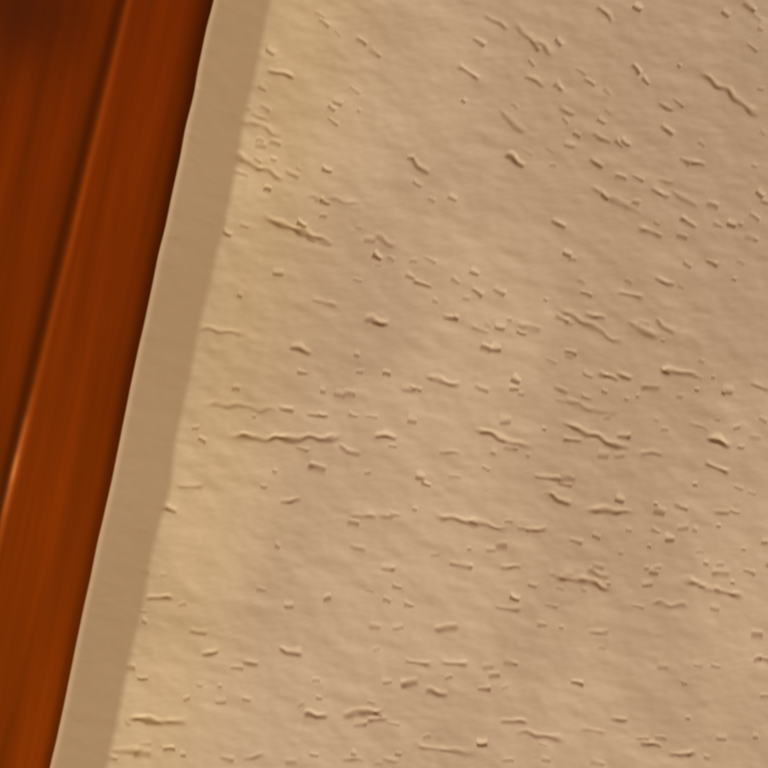
This texture is drawn by a Shadertoy shader. Its source:

```glsl
// Draws a rough plaster wall with a shaded border beside slanted, stained wood.

const float LEAN = 0.212; // sideways drift of the wall edge per unit of height

float hash(vec2 p) {
    vec3 q = fract(vec3(p.xyx) * 0.1031);
    q += dot(q, q.yzx + 33.33);
    return fract((q.x + q.y) * q.z);
}

float noise(vec2 p) {
    vec2 i = floor(p), f = fract(p);
    f = f * f * (3.0 - 2.0 * f);
    return mix(mix(hash(i), hash(i + vec2(1, 0)), f.x),
               mix(hash(i + vec2(0, 1)), hash(i + vec2(1, 1)), f.x), f.y);
}

float fbm(vec2 p) {
    float sum = 0.0, amp = 0.5;
    for (int i = 0; i < 4; i++) {
        sum += amp * noise(p);
        p = p * 2.03 + 17.1;
        amp *= 0.5;
    }
    return sum;
}

float bell(float x, float width) {
    x /= width;
    return exp(-x * x);
}

vec2 rotate(vec2 p, float a) {
    float c = cos(a), s = sin(a);
    return vec2(c * p.x + s * p.y, c * p.y - s * p.x);
}

// Trowel direction: level at the bottom, steeper to the upper right
float strokeAngle(vec2 p) {
    return -(0.04 + 0.40 * p.y * p.y + 0.35 * p.x * p.y);
}

// One raised scratch: x is its lit side, y its shaded side
vec2 scratch(vec2 p, float halfLength, float width) {
    p.y += (noise(p * 70.0 + halfLength * 900.0) - 0.5) * width * 2.0;
    float ends = 1.0 - smoothstep(0.55, 1.0, abs(p.x) / halfLength);
    float broken = 0.45 + 0.75 * noise(vec2(p.x * 110.0, halfLength * 700.0));
    return ends * broken * vec2(bell(p.y - width * 0.9, width),
                                bell(p.y + width * 0.8, width));
}

// Scatters scratches over a jittered grid, gathered into loose clusters
vec2 scratches(vec2 p, float cells, float amount, float reach, float width, float seed) {
    vec2 sum = vec2(0.0), home = floor(p * cells);
    for (int j = -1; j <= 1; j++)
    for (int i = -1; i <= 1; i++) {
        vec2 id = home + vec2(i, j), key = id + seed;
        vec2 jitter = vec2(hash(key + 3.7), hash(key + 8.3));
        vec2 centre = (id + 0.15 + 0.7 * jitter) / cells;
        float cluster = smoothstep(0.25, 0.7, noise(centre * 7.0 + 4.0));
        float present = step(hash(key), amount * (0.35 + 1.1 * cluster));
        float size = hash(key + 21.9);
        float angle = strokeAngle(centre) + (hash(key + 31.1) - 0.5) * 0.4;
        vec2 local = rotate(p - centre, angle);
        sum += present * (0.4 + 0.6 * jitter.y)
             * scratch(local, reach * (0.3 + 0.7 * size), width);
    }
    return sum;
}

vec3 woodColour(vec2 p) {
    float across = p.x - LEAN * p.y;
    float grain = fbm(vec2(across * 38.0, p.y * 2.5));
    float fine = noise(vec2(across * 160.0, p.y * 7.0));
    vec3 col = mix(vec3(0.49, 0.19, 0.01), vec3(0.43, 0.15, 0.01), p.y);
    col *= 0.82 + 0.32 * grain + 0.06 * fine;
    // Darker side beside the wall and a knot in the upper corner
    col *= 1.0 - 0.22 * smoothstep(0.02, 0.065, across) * smoothstep(0.1, 0.8, p.y);
    col = mix(col, vec3(0.27, 0.10, 0.03), 0.7 * bell(length((p - vec2(0.02, 0.99)) * vec2(0.8, 1.0)), 0.07));
    // Joint between the boards
    float joint = p.x + 0.077 - 0.24 * p.y;
    col *= 1.0 - 0.32 * bell(joint + 0.007, 0.009);
    col += vec3(0.09, 0.05, 0.02) * bell(joint - 0.005, 0.005);
    float glint = bell(p.y - 0.39, 0.07) * (0.5 + 0.5 * noise(p * 60.0));
    return col + vec3(0.30, 0.25, 0.18) * bell(joint - 0.002, 0.004) * glint;
}

vec3 wallColour(vec2 p, float inside) {
    float cloud = fbm(p * 5.0 + 2.0);
    vec3 col = mix(vec3(0.725, 0.595, 0.465), vec3(0.765, 0.635, 0.50),
                   smoothstep(0.40, 0.65, cloud + 0.12 * (0.5 - p.y)));
    col += vec3(0.025, 0.02, -0.015) * bell(inside - 0.12, 0.09);
    col *= 1.0 - 0.06 * smoothstep(0.5, 1.1, p.x) * p.y;
    // Shallow unevenness lit from above
    vec2 q = rotate(p, strokeAngle(vec2(0.5))) * vec2(32.0, 60.0);
    float relief = fbm(q) - fbm(q + vec2(0.15, 0.4));
    // The border strip is smoother and in shade
    float open = smoothstep(0.070, 0.082, inside + 0.006 * (noise(p * 14.0) - 0.5));
    vec2 marks = scratches(p, 11.0, 0.34, 0.055, 0.0033, 5.0)
               + scratches(p, 25.0, 0.33, 0.021, 0.0031, 61.0)
               + 0.6 * scratches(p, 40.0, 0.20, 0.011, 0.0025, 137.0);
    marks = min(marks, vec2(1.2)) * mix(0.06, 1.0, open);
    col = mix(vec3(0.665, 0.53, 0.38) + 0.03 * (cloud - 0.5), col, open);
    col += relief * mix(0.03, 0.11, open);
    col += marks.x * vec3(0.12, 0.12, 0.10);
    return col - marks.y * vec3(0.24, 0.25, 0.23);
}

void mainImage(out vec4 fragColor, in vec2 fragCoord) {
    vec2 p = fragCoord / iResolution.xy;
    float blur = max(1.0 / iResolution.y, 0.002);
    float inside = p.x - 0.065 - LEAN * p.y + 0.002 * (noise(vec2(p.y * 24.0, 3.0)) - 0.5);
    vec3 wood = woodColour(p) * (1.0 - 0.3 * bell(inside, 0.012));
    vec3 wall = wallColour(p, inside) + 0.07 * bell(inside - 0.003, 0.004);
    fragColor = vec4(mix(wood, wall, smoothstep(-blur, blur, inside)), 1.0);
}
```
